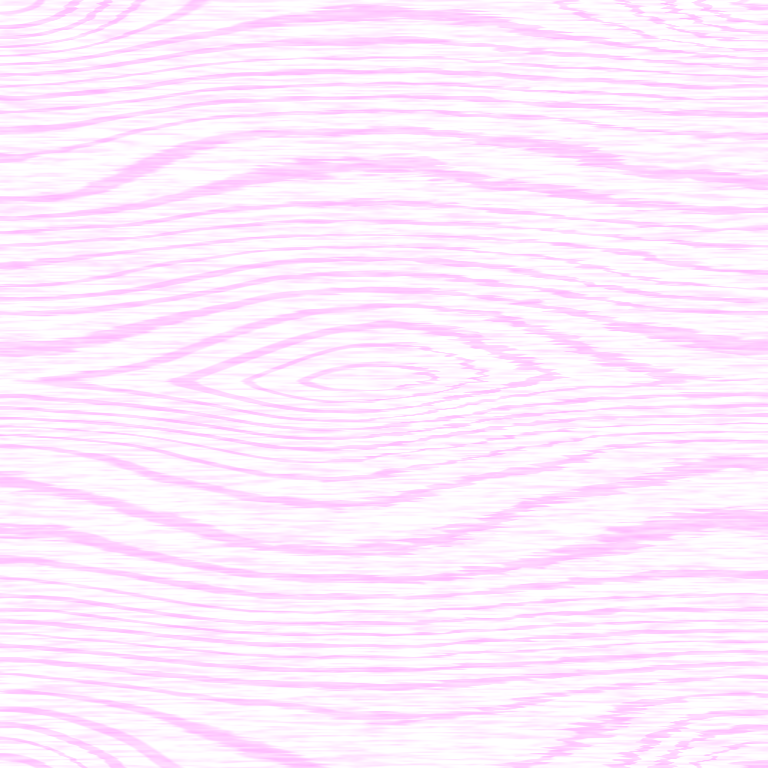
A Shadertoy shader for this texture:

```glsl
// Pale pink wood grain: contour lines of a ring field with a central eye,
// folded into an upper and a lower half, with knots at the four corners.
// Fine horizontal fibres fray the lines and tint the ground.

const float RINGS = 38.0;           // mean number of rings per canvas height
const vec2  EYE = vec2(0.48, 0.505);
const float RING_CONTRAST = 0.65;   // spacing change between dense and wide bands
const vec2  UPPER_BAND = vec2(0.22, 0.17);  // period and dense centre
const vec2  LOWER_BAND = vec2(0.28, 0.05);
const float BULGE = 1.3;            // bow of the lines, in rings
const float FIBRE_ROWS = 512.0;
const float FIBRE_FREQ = 26.0;      // fibres along the width
const float FRAY = 0.22;            // ragged line edges, in rings
const float LINE_SOFT = 0.05;
const float GROUND_TINT = 0.14;
const vec2  LINE_TINT = vec2(0.072, 0.225); // base and fibre share
const float TAU = 6.2831853;

float hash(vec2 p) {
    vec3 q = fract(vec3(p.xyx) * 0.1031);
    q += dot(q, q.yzx + 33.33);
    return fract((q.x + q.y) * q.z);
}

float noise(vec2 p) {
    vec2 i = floor(p), f = fract(p);
    f = f * f * (3.0 - 2.0 * f);
    return mix(mix(hash(i), hash(i + vec2(1, 0)), f.x),
               mix(hash(i + vec2(0, 1)), hash(i + vec2(1, 1)), f.x), f.y);
}

// One fibre row: noise along x, shifted at random against its neighbours
float fibreRow(float x, float row) {
    float s = x + 7.0 * hash(vec2(row, 5.0));
    float i = floor(s), f = fract(s);
    return mix(hash(vec2(i, row + 20.0)), hash(vec2(i + 1.0, row + 20.0)), f);
}

float fibres(vec2 uv, float freq) {
    float y = uv.y * FIBRE_ROWS - 0.5;
    float row = floor(y);
    return mix(fibreRow(uv.x * freq, row), fibreRow(uv.x * freq, row + 1.0), fract(y));
}

float hill(float x, float width) {
    return exp(-x * x / (width * width));
}

// Ring number, growing from the eye towards the top and bottom edges
float ringField(vec2 uv) {
    uv.y += 0.014 * (noise(uv * vec2(3.0, 5.0) + 4.0) - 0.5);
    vec2 p = uv - EYE;
    float d = sqrt(p.y * p.y + 0.00003);
    vec2 band = p.y > 0.0 ? UPPER_BAND : LOWER_BAND;
    float k = TAU / band.x;
    float rings = RINGS * (d + RING_CONTRAST / k * (sin(k * (d - band.y)) + sin(k * band.y)));

    // Lines bow away from the eye, most strongly in two fans
    float side = 0.5 - 0.5 * cos(TAU * p.x);
    float fans = hill(p.y + 0.085, 0.035) + hill(p.y - 0.13, 0.035);
    rings += BULGE * side * (1.0 + fans);

    // Closed rings at the eye and at the corners
    rings -= 2.3 * hill(p.x, 0.17) * hill(p.y, 0.075);
    float edgeX = min(uv.x, 1.0 - uv.x);
    float edgeY = min(uv.y, 1.0 - uv.y);
    rings += 3.2 * hill(edgeX, 0.14) * hill(edgeY, 0.06);

    return rings + 0.9 * (noise(uv * vec2(3.0, 9.0) + 11.0) - 0.5)
                 + 0.25 * (noise(uv * vec2(11.0, 24.0)) - 0.5);
}

void mainImage(out vec4 fragColor, in vec2 fragCoord) {
    vec2 uv = fragCoord / iResolution.xy;

    // Long and short fibres
    float longFibre = fibres(uv, FIBRE_FREQ);
    float shortFibre = fibres(uv + vec2(0.37, 0.0), FIBRE_FREQ * 3.0);
    float fibre = mix(longFibre, shortFibre, 0.3);
    float fray = fibres(uv + vec2(3.1, 2.0), FIBRE_FREQ * 1.5) - 0.5;

    // Grain lines of varied width
    float ring = ringField(uv + vec2(0.02 * fray, 0.0)) + FRAY * fray;
    float halfWidth = mix(0.09, 0.19, hash(vec2(floor(ring) + 60.0, 3.0)));
    float line = 1.0 - smoothstep(halfWidth - LINE_SOFT, halfWidth + LINE_SOFT,
                                  abs(fract(ring) - 0.5));

    // Tint only lowers green, so white turns to pink
    float ground = GROUND_TINT * smoothstep(0.3, 1.0, fibre);
    float ink = LINE_TINT.x + LINE_TINT.y * fibre;
    float tint = mix(ground, ink, line);
    fragColor = vec4(1.0, 1.0 - tint, 1.0, 1.0);
}
```
